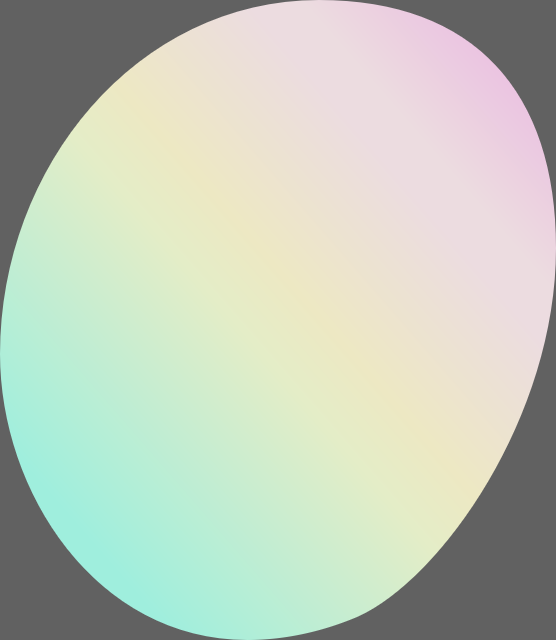
Give the GLSL for this background, as a WebGL 1 fragment shader.

```glsl
precision highp float;
// A soft egg-like blob with a diagonal pastel gradient on flat grey.
// Five cubic Bezier arcs close the outline; a signed distance to their
// sampled chords gives the smooth edge, and blended stops give the colour.

uniform vec2 u_resolution;

const float ASPECT = 0.87;   // width of the design, its height being 1
const int CHORDS = 32;       // straight pieces per arc

const vec3 GREY   = vec3(0.380);
const vec3 AQUA   = vec3(0.625, 0.933, 0.867);
const vec3 LIME   = vec3(0.894, 0.929, 0.780);
const vec3 CREAM  = vec3(0.929, 0.910, 0.765);
const vec3 BLUSH  = vec3(0.925, 0.863, 0.878);
const vec3 ORCHID = vec3(0.922, 0.765, 0.882);

vec2 bezier(vec2 a, vec2 b, vec2 c, vec2 d, float t) {
  float s = 1.0 - t;
  return s * s * s * a + 3.0 * s * s * t * b + 3.0 * s * t * t * c + t * t * t * d;
}

// Adds one arc to the outline: x keeps the squared distance, y the side sign.
vec2 addArc(vec2 state, vec2 p, vec2 a, vec2 b, vec2 c, vec2 d) {
  vec2 start = a;
  for (int i = 1; i <= CHORDS; i++) {
    vec2 end = bezier(a, b, c, d, float(i) / float(CHORDS));
    vec2 edge = end - start;
    vec2 rel = p - start;
    vec2 gap = rel - edge * clamp(dot(rel, edge) / dot(edge, edge), 0.0, 1.0);
    state.x = min(state.x, dot(gap, gap));
    // Flip the side whenever a horizontal ray crosses the chord.
    bool spans = (start.y > p.y) != (end.y > p.y);
    if (spans && rel.x < edge.x * rel.y / edge.y) state.y = -state.y;
    start = end;
  }
  return state;
}

// Signed distance to the blob, negative inside.
float blobDistance(vec2 p) {
  vec2 top = vec2(0.499, 1.0);
  vec2 right = vec2(ASPECT, 0.612);
  vec2 heel = vec2(0.560, 0.0365);
  vec2 bottom = vec2(0.387, 0.0);
  vec2 left = vec2(0.0, 0.447);

  vec2 state = vec2(10.0, 1.0);
  state = addArc(state, p, top, vec2(0.742, 1.0), vec2(ASPECT, 0.857), right);
  state = addArc(state, p, right, vec2(ASPECT, 0.349), vec2(0.690, 0.095), heel);
  state = addArc(state, p, heel, vec2(0.508, 0.0145), vec2(0.449, 0.0), bottom);
  state = addArc(state, p, bottom, vec2(0.150, 0.0), vec2(0.0, 0.232), left);
  state = addArc(state, p, left, vec2(0.0, 0.740), vec2(0.215, 1.0), top);
  return sqrt(state.x) * state.y;
}

float ramp(float from, float to, float t) {
  return clamp((t - from) / (to - from), 0.0, 1.0);
}

// Pastel stops, from lower left (0) to upper right (1).
vec3 pastel(float t) {
  vec3 color = mix(AQUA, LIME, ramp(0.16, 0.46, t));
  color = mix(color, CREAM, ramp(0.46, 0.54, t));
  color = mix(color, BLUSH, ramp(0.54, 0.72, t));
  return mix(color, ORCHID, ramp(0.77, 0.90, t));
}

void main() {
  vec2 uv = gl_FragCoord.xy / u_resolution;
  float pixel = 1.0 / u_resolution.y;

  float dist = blobDistance(uv * vec2(ASPECT, 1.0));
  float coverage = clamp(0.5 - dist / pixel, 0.0, 1.0);
  vec3 color = mix(GREY, pastel(0.5 * (uv.x + uv.y)), coverage);

  gl_FragColor = vec4(color, 1.0);
}
```
